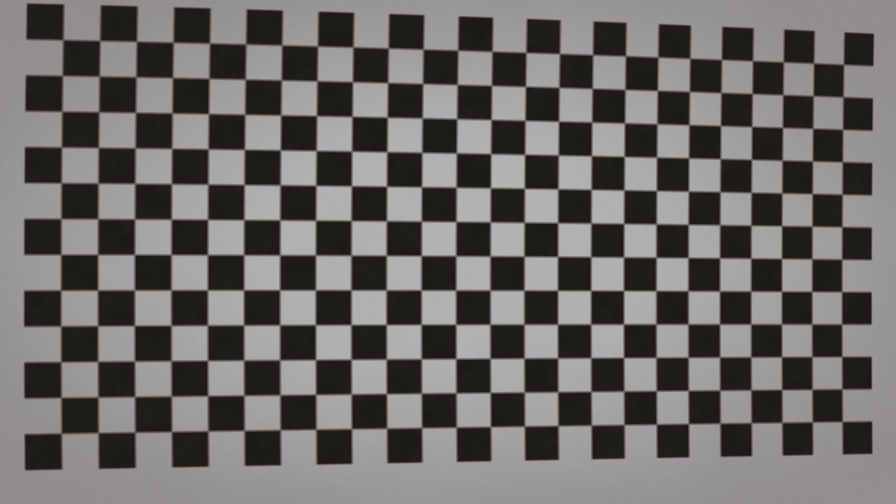
Write a Shadertoy shader that draws this pattern.

```glsl
#define COLUMNS 25.0
#define ROWS 13.0
#define FORESHORTEN 1.126
#define BARREL 0.06
#define EDGE_SOFTNESS 0.045
#define GRAIN 0.012
#define INK vec3(0.118, 0.110, 0.092)
#define PAPER_CENTRE vec3(0.690, 0.695, 0.698)
#define PAPER_RIM vec3(0.572, 0.558, 0.562)
#define FRINGE_TINT vec3(0.030, 0.0, -0.015)

float hash(vec2 p) {
    return fract(sin(dot(p, vec2(127.1, 311.7))) * 43758.5453);
}

float valueNoise(vec2 p) {
    vec2 cell = floor(p);
    vec2 f = fract(p);
    f = f * f * (3.0 - 2.0 * f);
    float low = mix(hash(cell), hash(cell + vec2(1, 0)), f.x);
    float high = mix(hash(cell + vec2(0, 1)), hash(cell + vec2(1, 1)), f.x);
    return mix(low, high, f.y);
}

// Maps the canvas to board cells, counted from the upper left corner.
vec2 boardCoords(vec2 uv) {
    // Bowed sides, mild lens bulge, then perspective along the row
    float bow = 0.009 * (uv.y - 0.4) * (uv.y - 0.4);
    float s = (uv.x - 0.027 - bow) / 0.9458;
    float d = s - 0.5;
    float bulged = s - BARREL * d * (0.25 - d * d);
    float across = bulged / (FORESHORTEN - (FORESHORTEN - 1.0) * bulged);

    // Converging upper and lower sides
    float top = 0.993 - 0.06 * s + 0.02 * s * (1.0 - s);
    float bottom = 0.067 + 0.0325 * s;
    float down = (top - uv.y) / (top - bottom);
    return vec2(across * COLUMNS, down * ROWS);
}

// Share of ink: product of two soft square waves, cut to the board.
float inkCoverage(vec2 board, float soft) {
    vec2 size = vec2(COLUMNS, ROWS);
    vec2 inner = clamp(board, vec2(0.5), size - 0.5);
    vec2 triangle = abs(mod(inner - 0.5, 2.0) - 1.0) - 0.5;
    vec2 wave = clamp(triangle / soft, -1.0, 1.0);
    vec2 toSide = 0.5 * size - abs(board - 0.5 * size);
    vec2 inside = smoothstep(-soft, soft, toSide);
    return (0.5 + 0.5 * wave.x * wave.y) * inside.x * inside.y;
}

void mainImage(out vec4 fragColor, in vec2 fragCoord) {
    vec2 uv = fragCoord / iResolution.xy;
    vec2 canvas = fragCoord / iResolution.y;

    // Edge width in cells, never thinner than a pixel
    float soft = max(EDGE_SOFTNESS, 0.7 * ROWS / iResolution.y);
    float ink = inkCoverage(boardCoords(uv), soft);

    // Paper lit from the middle, with faint blotches
    float radius = length(2.0 * uv - 1.0);
    vec3 paper = mix(PAPER_CENTRE, PAPER_RIM, smoothstep(0.3, 1.3, radius));
    paper += 0.012 * (valueNoise(canvas * 9.0) - 0.5);

    // Uneven ink and a warm fringe where it meets the paper
    vec3 inkColor = INK + 0.016 * (valueNoise(canvas * 40.0) - 0.5);
    vec3 color = mix(paper, inkColor, ink);
    color += FRINGE_TINT * 4.0 * ink * (1.0 - ink);

    color += GRAIN * (valueNoise(canvas * 200.0) - 0.5);
    fragColor = vec4(color, 1.0);
}
```
